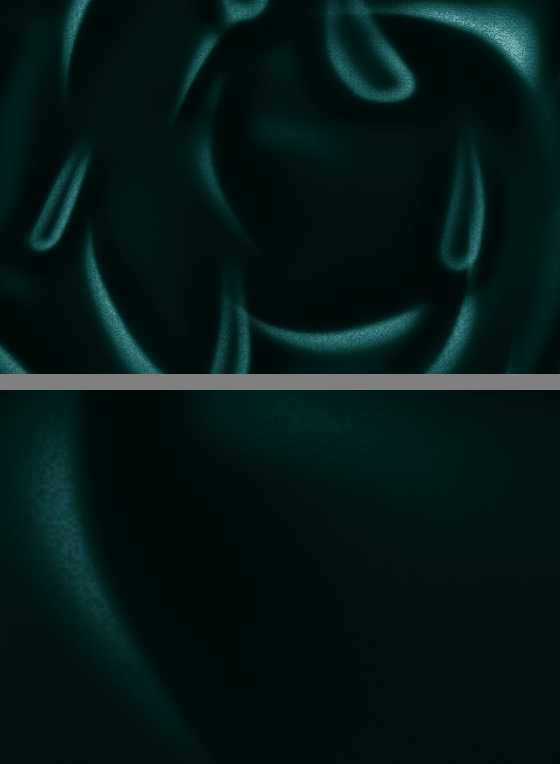
Top: the whole. Bottom: its middle third, enlarged.
This texture is drawn by a WebGL 2 fragment shader. Its source:

```glsl
#version 300 es
precision highp float;
// Dark teal satin: broad curved folds sweep around a quiet middle.
// Ridges and hairpin folds are scattered on a jittered grid, each adding a
// soft sheen and a shadow; the summed light is then graded and grained.

uniform vec2 u_resolution;
out vec4 fragColor;

const float PI = 3.14159;
const float CELL = 0.37;                 // spacing of the folds
const vec2 SWIRL = vec2(0.78, 0.50);     // centre the folds turn around

float hash(vec2 p) {
  return fract(sin(dot(p, vec2(127.1, 311.7))) * 43758.5453);
}

float noise(vec2 p) {
  vec2 i = floor(p), f = fract(p);
  f = f * f * f * (f * (f * 6.0 - 15.0) + 10.0);
  return mix(mix(hash(i), hash(i + vec2(1, 0)), f.x),
             mix(hash(i + vec2(0, 1)), hash(i + vec2(1, 1)), f.x), f.y);
}

float bell(float x, float width) {
  x /= width;
  return exp(-x * x);
}

// Sheen that falls off quickly on one side and slowly on the other
float sheen(float d, float sharp, float soft) {
  return bell(d, d > 0.0 ? sharp : soft);
}

vec2 rotate(vec2 p, float a) {
  float c = cos(a), s = sin(a);
  return vec2(c * p.x + s * p.y, c * p.y - s * p.x);
}

// Both return x = highlight, y = shadow; q.x runs along the fold
vec2 ridge(vec2 q, float halfLen, float width) {
  float t = q.x / halfLen;
  float w = width * mix(0.6, 1.4, smoothstep(-1.0, 1.0, t));
  float along = smoothstep(-1.1, 0.1, t) * (1.0 - smoothstep(0.65, 1.1, t));
  float lit = sheen(q.y, w * 0.6, w * 1.6);
  return vec2(lit, bell(q.y - w * 3.0, w * 2.2)) * along;
}

vec2 hairpin(vec2 q, float halfLen, float width) {
  float t = q.x / halfLen;
  float radius = mix(0.012, width, smoothstep(-1.0, 0.8, t));
  float d = length(vec2(q.x - clamp(q.x, -halfLen, halfLen), q.y)) - radius;
  float along = smoothstep(-1.0, 0.5, t);
  float side = mix(0.65, 1.0, smoothstep(-width, width, q.y));
  float lit = sheen(d, 0.013, 0.027) * side;
  return vec2(lit, bell(d - 0.06, 0.045)) * along;
}

// Quiet cloth between the folds, with faint concentric pleats
float cloth(vec2 p) {
  vec2 r = p - SWIRL;
  float pleat = 0.5 + 0.5 * sin(length(r) * 24.0 + 5.0 * noise(p * 2.2));
  float patches = smoothstep(0.35, 0.85, noise(p * 2.7 + 9.0));
  return 0.055 + 0.08 * noise(p * 3.1 + 4.0) + 0.13 * pleat * pleat * patches;
}

float addFold(float light, vec2 p, vec2 id) {
  vec2 jitter = vec2(hash(id + 3.1), hash(id + 7.7)) - 0.5;
  vec2 centre = (id + 0.5 + 0.5 * jitter) * CELL;
  vec2 r = centre - SWIRL;
  float turn = hash(id + 12.3) - 0.5;
  float size = hash(id + 19.9);
  bool isHairpin = mod(id.x + id.y, 3.0) == 1.0;

  // Ridges follow the swirl, hairpins hang with the tip downwards
  float angle = isHairpin ? -0.5 * PI + 0.8 * turn
                          : atan(r.y, r.x) + 0.5 * PI + turn;
  vec2 q = rotate(p - centre, angle);
  q.y -= (isHairpin ? 1.6 * turn : 1.1) * q.x * q.x;
  if (!isHairpin && turn > 0.0) q.x = -q.x;

  vec2 fold = isHairpin ? hairpin(q, 0.15 + 0.07 * size, 0.035 + 0.025 * size)
                        : ridge(q, 0.22 + 0.16 * size, 0.018 + 0.022 * size * size);
  float strength = mix(0.5, 1.0, hash(id + 27.5)) * smoothstep(0.08, 0.32, length(r));
  strength *= mix(0.65, 1.05, noise(p * 6.0 + id));
  light *= 1.0 - 0.75 * fold.y;
  return mix(light, 1.0, clamp(fold.x * strength, 0.0, 1.0));
}

vec3 grade(float light) {
  vec3 c = mix(vec3(0.0, 0.04, 0.035), vec3(0.0, 0.115, 0.105), smoothstep(0.0, 0.2, light));
  c = mix(c, vec3(0.08, 0.31, 0.31), smoothstep(0.15, 0.5, light));
  c = mix(c, vec3(0.20, 0.45, 0.45), smoothstep(0.42, 0.75, light));
  return mix(c, vec3(0.45, 0.68, 0.69), smoothstep(0.68, 1.0, light));
}

void main() {
  vec2 uv = gl_FragCoord.xy / u_resolution.y;
  vec2 warp = vec2(noise(uv * 2.6), noise(uv * 2.6 + 31.0)) - 0.5;
  vec2 p = uv + 0.13 * warp;

  float light = cloth(p);
  for (int y = -1; y <= 3; y++)
    for (int x = -1; x <= 4; x++)
      light = addFold(light, p, vec2(x, y));

  // Fine woven sparkle, strongest where the cloth shines
  float grain = noise(uv * 310.0) - 0.5;
  light *= 1.0 + 0.38 * grain * smoothstep(0.1, 0.5, light);
  fragColor = vec4(grade(light) + 0.006 * grain, 1.0);
}
```
